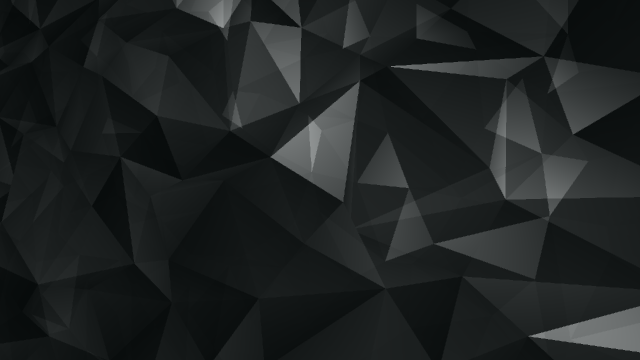
A Shadertoy shader for this background:

```glsl
// Dark faceted low-poly relief receding toward the upper left, with soft glints.

vec3 hash3(vec2 p) {
    vec3 q = fract(p.xyx * vec3(0.1031, 0.1030, 0.0973));
    q += dot(q, q.yxz + 33.33);
    return fract((q.xxy + q.yzz) * q.zyx);
}

float cross2(vec2 a, vec2 b) {
    return a.x * b.y - a.y * b.x;
}

// Jittered lattice point: position in xy, height in z.
vec3 latticePoint(vec2 cell) {
    vec3 h = hash3(cell + 71.0);
    return vec3(cell + (h.xy - 0.5) * 0.9, h.z);
}

vec3 barycentric(vec2 p, vec2 a, vec2 b, vec2 c) {
    vec3 areas = vec3(cross2(b - p, c - p), cross2(c - p, a - p), cross2(a - p, b - p));
    return areas / cross2(b - a, c - a);
}

// Topmost triangle under p: x = random tone, y = weight of its lit corner.
vec2 facet(vec2 p) {
    vec2 home = floor(p);
    vec2 result = vec2(0.3);
    float top = -1.0;
    for (int j = -1; j <= 1; j++)
    for (int i = -1; i <= 1; i++) {
        vec2 cell = home + vec2(i, j);
        vec3 h = hash3(cell + 13.7);
        vec3 v0 = latticePoint(cell);
        vec3 v1 = latticePoint(cell + vec2(1, 0));
        vec3 v2 = latticePoint(cell + vec2(1, 1));
        vec3 v3 = latticePoint(cell + vec2(0, 1));
        // Split the quad along a random diagonal.
        if (h.x < 0.5) {
            vec3 first = v0;
            v0 = v1; v1 = v2; v2 = v3; v3 = first;
        }
        for (int side = 0; side < 2; side++) {
            vec3 b = side == 0 ? v1 : v2;
            vec3 c = side == 0 ? v2 : v3;
            vec3 w = barycentric(p, v0.xy, b.xy, c.xy);
            float height = dot(w, vec3(v0.z, b.z, c.z));
            if (min(w.x, min(w.y, w.z)) > -0.0001 && height > top) {
                top = height;
                result = vec2(side == 0 ? h.y : h.z, w.x);
            }
        }
    }
    return result;
}

float relief(vec2 p) {
    // Projective tilt keeps edges straight while cells shrink with distance.
    float nearness = 0.62 + 0.3 * p.x - 0.17 * p.y;
    vec2 q = mat2(0.8, 0.6, -0.6, 0.8) * (p - vec2(0.9, 0.5)) / nearness;

    // Diagonal band of light, fading toward the left.
    float band = dot(p - vec2(1.05, 0.65), vec2(0.61, 0.79));
    float glow = exp(-6.0 * band * band) * smoothstep(0.15, 0.85, p.x);

    // Medium facets, each brightening toward one corner.
    vec2 face = facet(q * 3.8 + 20.0);
    float tone = (0.058 + 0.1 * face.x) * (0.8 + 0.38 * glow);
    tone += 0.3 * glow * pow(face.x, 6.0);
    tone *= 0.8 + 0.45 * face.y;

    // Finer reflections: faint everywhere, with a few bright shards.
    vec2 shard = facet(q * 6.5 + 57.3);
    tone *= 0.94 + 0.12 * shard.x;
    tone += step(0.93, shard.x) * (0.02 + 0.13 * glow) * (0.6 + 0.8 * shard.y);
    return tone;
}

void mainImage(out vec4 fragColor, in vec2 fragCoord) {
    // Four samples smooth the facet edges.
    float tone = 0.0;
    for (int s = 0; s < 4; s++) {
        vec2 offset = vec2(s % 2, s / 2) * 0.7 - 0.35;
        tone += 0.25 * relief((fragCoord + offset) / iResolution.y);
    }
    fragColor = vec4(tone + vec3(-0.012, 0.003, 0.003), 1.0);
}
```
